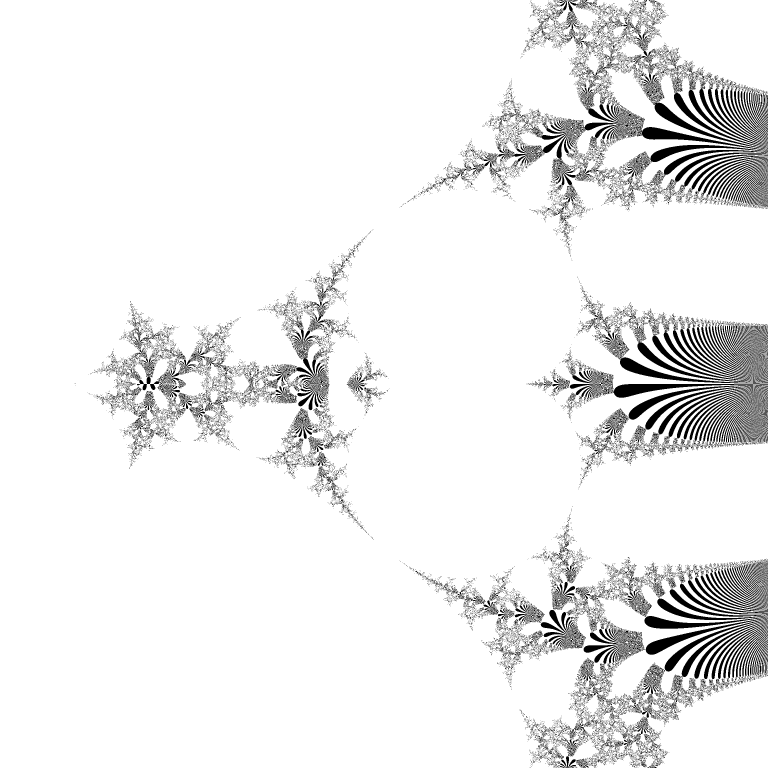
A Shadertoy shader for this background:

```glsl
// Power tower fractal: iterates z -> c^z over the complex plane of c.
// Orbits that leave a large radius through the lower half plane are ink,
// all others are paper; a grid of samples per pixel smooths the edges.

#define HALF_WIDTH 4.0      // plane units from the centre to the side
#define CENTER vec2(0.0)    // plane point at the middle of the canvas
#define MAX_STEPS 64
#define ESCAPE 1000.0       // bailout size of the orbit
#define MAX_EXPONENT 40.0   // keeps exp() in range
#define CYCLE_EPS 1e-10     // squared distance that counts as a repeat
#define SAMPLES 3           // samples per pixel side
#define PAPER vec3(1.0)
#define INK vec3(0.0)

vec2 complexMul(vec2 a, vec2 b) {
    return vec2(a.x * b.x - a.y * b.y, a.x * b.y + a.y * b.x);
}

vec2 complexLog(vec2 c) {
    return vec2(0.5 * log(max(dot(c, c), 1e-12)), atan(c.y, c.x));
}

vec2 complexExp(vec2 z) {
    return exp(min(z.x, MAX_EXPONENT)) * vec2(cos(z.y), sin(z.y));
}

// 1 where the tower of c escapes downwards, otherwise 0
float towerInk(vec2 c) {
    vec2 logC = complexLog(c);
    vec2 z = c;
    vec2 anchor = z;
    int nextAnchor = 4;

    for (int i = 1; i <= MAX_STEPS; i++) {
        z = complexExp(complexMul(z, logC));
        if (z.y < -ESCAPE) return 1.0;
        if (dot(z, z) > ESCAPE * ESCAPE) return 0.0;

        // Stop early once the orbit has settled into a cycle
        vec2 drift = z - anchor;
        if (dot(drift, drift) < CYCLE_EPS) return 0.0;
        if (i == nextAnchor) {
            anchor = z;
            nextAnchor *= 2;
        }
    }
    return 0.0;
}

void mainImage(out vec4 fragColor, in vec2 fragCoord) {
    float unitsPerPixel = 2.0 * HALF_WIDTH / min(iResolution.x, iResolution.y);
    float ink = 0.0;

    // Average a regular grid of samples inside the pixel
    for (int j = 0; j < SAMPLES; j++) {
        for (int i = 0; i < SAMPLES; i++) {
            vec2 offset = (vec2(i, j) + 0.5) / float(SAMPLES) - 0.5;
            vec2 fromCenter = fragCoord + offset - 0.5 * iResolution.xy;
            ink += towerInk(CENTER + fromCenter * unitsPerPixel);
        }
    }
    ink /= float(SAMPLES * SAMPLES);

    fragColor = vec4(mix(PAPER, INK, ink), 1.0);
}
```
